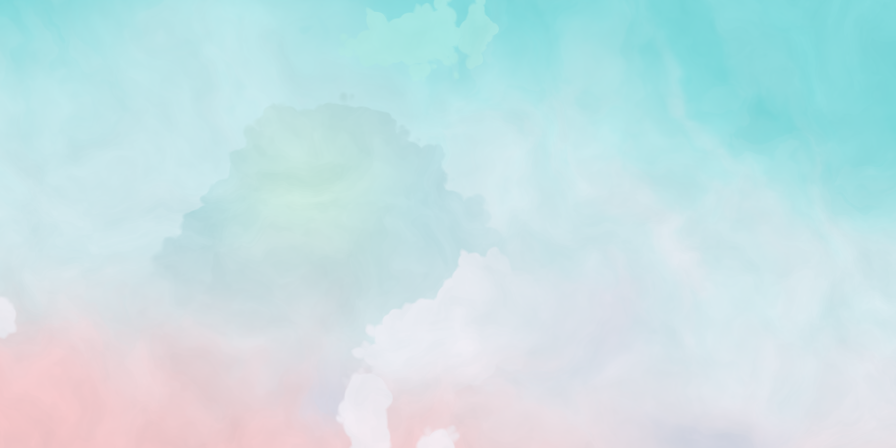
This texture is drawn by a WebGL 2 fragment shader. Its source:

```glsl
#version 300 es
precision highp float;

uniform vec2 u_resolution;
out vec4 fragColor;

// Palette
const vec3 TEAL = vec3(0.50, 0.85, 0.86);
const vec3 AQUA = vec3(0.70, 0.90, 0.91);
const vec3 MIST = vec3(0.81, 0.905, 0.922);
const vec3 PEARL = vec3(0.89, 0.905, 0.93);
const vec3 BLUSH = vec3(0.95, 0.775, 0.785);
const vec3 MINT = vec3(0.775, 0.905, 0.865);
const vec3 SLATE = vec3(0.695, 0.85, 0.875);
const vec3 HAZE = vec3(0.86, 0.87, 0.885);
const vec3 LILAC = vec3(0.81, 0.825, 0.875);
const vec3 WHITE = vec3(0.93, 0.93, 0.955);

// Texture controls
const float WARP = 0.16;
const float PUFF_FREQ = 13.0;
const float PUFF_SIZE = 0.055;
const float EDGE = 0.006;
const float PATCH_STEPS = 9.0;
const float WISP_STRENGTH = 0.75;
const float DAUB_STRENGTH = 0.075;
const float GRAIN_STRENGTH = 0.03;

vec2 hash2(vec2 p) {
    vec3 q = fract(p.xyx * vec3(0.1031, 0.1030, 0.0973));
    q += dot(q, q.yzx + 33.33);
    return fract((q.xx + q.yz) * q.zy);
}

float noise(vec2 p) {
    vec2 i = floor(p), f = fract(p);
    f = f * f * (3.0 - 2.0 * f);
    float low = mix(hash2(i).x, hash2(i + vec2(1, 0)).x, f.x);
    float high = mix(hash2(i + vec2(0, 1)).x, hash2(i + vec2(1, 1)).x, f.x);
    return mix(low, high, f.y);
}

float fbm(vec2 p) {
    float sum = 0.0, amp = 0.52;
    for (int i = 0; i < 5; i++) {
        sum += amp * noise(p);
        p = mat2(1.6, 1.2, -1.2, 1.6) * p + 7.3;
        amp *= 0.5;
    }
    return sum;
}

// Distance to the nearest jittered cell point: gives round lobes
float cells(vec2 p) {
    vec2 i = floor(p), f = fract(p);
    float d = 2.0;
    for (int y = -1; y <= 1; y++)
        for (int x = -1; x <= 1; x++) {
            vec2 g = vec2(x, y);
            d = min(d, length(g + hash2(i + g) - f));
        }
    return d;
}

float capsule(vec2 p, vec2 a, vec2 b, float r) {
    vec2 ab = b - a;
    float t = clamp(dot(p - a, ab) / dot(ab, ab), 0.0, 1.0);
    return length(p - a - ab * t) - r;
}

float blob(vec2 p, vec2 center, vec2 size) {
    vec2 q = (p - center) / size;
    return exp(-dot(q, q));
}

float softSteps(float v) {
    v *= PATCH_STEPS;
    return (floor(v) + smoothstep(0.3, 0.7, fract(v))) / PATCH_STEPS;
}

float cover(float d, float width) {
    return 1.0 - smoothstep(-width, width, d);
}

void main() {
    vec2 p = gl_FragCoord.xy / u_resolution.y;
    vec2 warp = vec2(fbm(p * 3.0 + 4.0), fbm(p * 3.0 + 19.0)) - 0.5;
    vec2 w = p + WARP * warp;
    float blot = softSteps(fbm(p * 4.0 + warp * 3.0)) - 0.5;
    float daub = softSteps(fbm(p * 9.0 + warp * 4.0 + 31.0)) - 0.5;
    float puffs = PUFF_SIZE * (cells(w * PUFF_FREQ) - 0.45);
    puffs += 0.45 * PUFF_SIZE * (cells(p * PUFF_FREQ * 2.4) - 0.45);

    // Sky, deeper towards the top right
    float h = w.y + 0.28 * smoothstep(1.1, 1.95, w.x) * smoothstep(0.2, 0.65, w.y);
    h += 0.28 * blot + 0.14 * daub - 0.18 * blob(w, vec2(0.5, 0.9), vec2(0.27, 0.22));
    h += 0.1 * blob(w, vec2(1.05, 0.93), vec2(0.25, 0.12));
    vec3 color = mix(PEARL, MIST, smoothstep(0.08, 0.42, h));
    color = mix(color, AQUA, smoothstep(0.52, 0.84, h));
    color = mix(color, TEAL, smoothstep(0.76, 1.08, h));

    // Mint fragments near the top
    float flake = capsule(w, vec2(0.85, 0.88), vec2(1.02, 0.93), 0.05) + 1.5 * puffs;
    color = mix(color, vec3(0.70, 0.92, 0.89), 0.6 * cover(flake, EDGE));

    // Pale veil and diagonal wisps
    color = mix(color, MIST, 0.6 * blob(w, vec2(0.24, 0.62), vec2(0.32, 0.25)));
    vec2 along = mat2(0.6, 0.8, -0.8, 0.6) * (p + 0.12 * warp);
    float wisp = smoothstep(0.38, 0.68, fbm(along * vec2(4.0, 9.0) + warp * 2.0));
    float band = blob(w, vec2(1.42, 0.48), vec2(0.42, 0.38));
    color = mix(color, mix(PEARL, MIST, smoothstep(0.3, 0.8, p.y)), WISP_STRENGTH * wisp * band);

    // Blush glow and lilac shadows near the ground
    color = mix(color, BLUSH, smoothstep(0.54, -0.04, w.y + 0.21 * w.x + 0.15 * blot));
    float shade = blob(w, vec2(1.55, 0.03), vec2(0.16, 0.07));
    shade += 0.55 * blob(w, vec2(1.25, 0.28), vec2(0.2, 0.14));

    // Shaded cloud with a lobed rim
    vec2 c = p + 0.06 * warp;
    float body = capsule(c, vec2(0.72, 0.54), vec2(0.55, 0.28), 0.24);
    body = min(body, capsule(c, vec2(0.82, 0.54), vec2(0.98, 0.38), 0.17)) + puffs;
    float fade = smoothstep(0.08, 0.48, w.y) * smoothstep(1.2, 0.85, w.x);
    float width = mix(0.05, EDGE, smoothstep(0.3, 0.5, p.y));
    vec3 tint = mix(SLATE, MINT, blob(w, vec2(0.66, 0.58), vec2(0.17, 0.22)));
    tint = mix(HAZE, tint, smoothstep(0.15, 0.58, w.y)) + 0.08 * blot;
    color = mix(color, tint, 0.92 * fade * cover(body, width));

    shade += 0.7 * blob(w, vec2(0.7, 0.12), vec2(0.12, 0.08));
    color = mix(color, LILAC, clamp(shade * (0.75 + 1.6 * blot + 1.5 * daub), 0.0, 0.85));

    // Bright cloud, small puffs beside it
    float bright = capsule(c, vec2(0.93, 0.2), vec2(1.08, 0.31), 0.125) + puffs;
    float lit = cover(bright, EDGE) * smoothstep(1.22, 0.98, w.x) * smoothstep(0.04, 0.25, w.y);
    float tower = capsule(c, vec2(0.82, 0.0), vec2(0.81, 0.13), 0.05);
    tower = min(tower, length(c - vec2(0.98, 0.0)) - 0.045);
    tower = min(tower, length(c - vec2(0.0, 0.29)) - 0.045) + 0.7 * puffs;
    color = mix(color, WHITE, 0.8 * max(lit, cover(tower, EDGE)));

    // Painterly daubs and fine mottling
    float grain = fbm(w * 22.0) - 0.5;
    color += (DAUB_STRENGTH * daub + GRAIN_STRENGTH * grain) * vec3(1.2, 0.7, 0.7);
    fragColor = vec4(clamp(color, 0.0, 1.0), 1.0);
}
```
